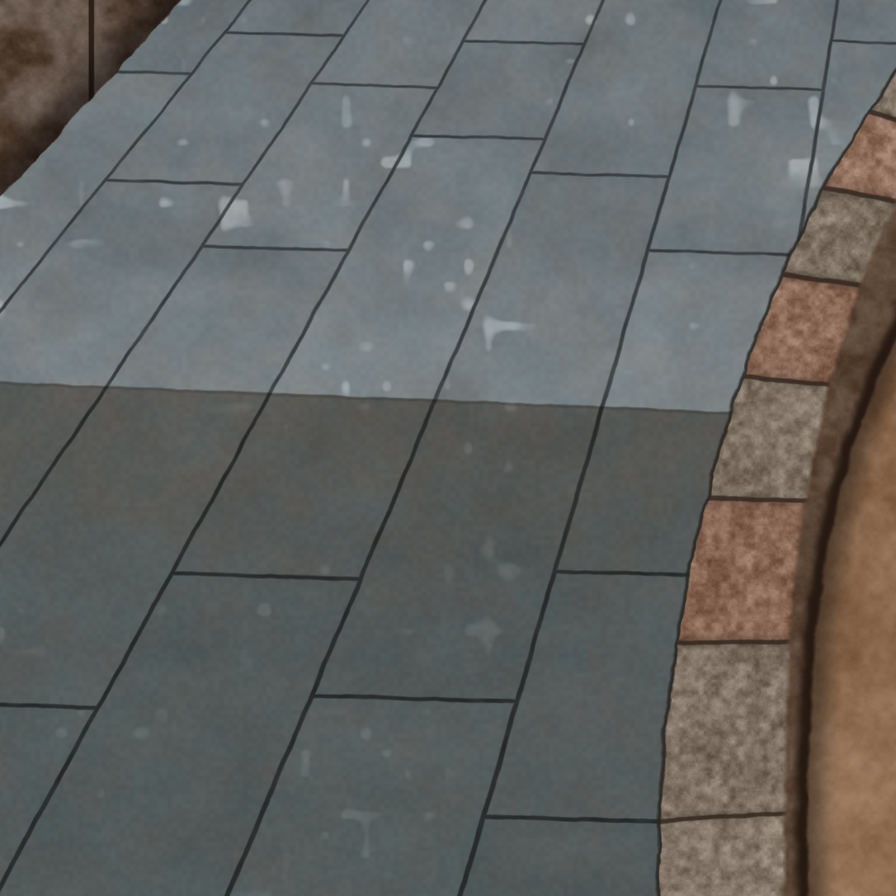
Write a WebGL 1 fragment shader that draws this texture.

```glsl
precision highp float;
uniform vec2 u_resolution;

const float HORIZON = 1.015;
const float NONE = 99.0;

float hash(vec2 p) {
  vec3 q = fract(vec3(p.xyx) * 0.1031);
  q += dot(q, q.yzx + 33.33);
  return fract((q.x + q.y) * q.z);
}

float noise(vec2 p) {
  vec2 i = floor(p), f = fract(p);
  f = f * f * (3.0 - 2.0 * f);
  return mix(mix(hash(i), hash(i + vec2(1.0, 0.0)), f.x),
             mix(hash(i + vec2(0.0, 1.0)), hash(i + 1.0), f.x), f.y);
}

// Layered noise centred on zero
float fbm(vec2 p) {
  float sum = 0.0, amp = 0.5;
  for (int i = 0; i < 4; i++) {
    sum += amp * (noise(p) - 0.5);
    p = p * 2.03 + 17.3;
    amp *= 0.55;
  }
  return sum;
}

float line(float d, float halfWidth, float soft) {
  return 1.0 - smoothstep(halfWidth - soft, halfWidth + soft, abs(d));
}

float depthRow(float y, float start, float spacing) {
  return (start - 1.0 / (y + HORIZON)) / spacing;
}

// Depths of the cross joints in each column of slabs
vec4 crossJoints(float column) {
  if (column < -0.5) return vec4(0.65, NONE, NONE, NONE);
  if (column < 0.5) return vec4(-0.2, 2.83, NONE, NONE);
  if (column < 1.5) return vec4(0.95, 3.93, 9.08, NONE);
  if (column < 2.5) return vec4(0.0, 2.0, 7.95, NONE);
  if (column < 3.5) return vec4(2.7, 9.03, NONE, NONE);
  if (column < 4.5) return vec4(1.0, 4.0, 7.93, 9.95);
  return vec4(0.0, NONE, NONE, NONE);
}

vec3 paving(vec2 p, float soft) {
  vec2 q = p + 0.003 * vec2(fbm(p * 35.0), fbm(p * 35.0 + 40.0));
  float width = 0.131 + 0.129 * q.y;
  float k = (q.x - 0.28 + 0.806 * q.y) / width;
  float column = floor(k), across = fract(k);
  float y = q.y - 0.03 * (across - 0.5) * width;
  float row = depthRow(y, 0.941, 0.0425);
  vec4 joints = crossJoints(column);
  vec4 gaps = abs(joints - row);
  float gap = min(min(gaps.x, gaps.y), min(gaps.z, gaps.w));
  float crossGap = gap * 0.0425 * (y + HORIZON) * (y + HORIZON);
  float longGap = min(across, 1.0 - across) * width * 0.91;

  // Two tones of slab meet along one seam
  float seam = q.y - 0.426 - 0.041 * q.x;
  float dark = smoothstep(-soft, soft, seam);
  float slab = dot(step(joints, vec4(row)), vec4(1.0)) + 7.0 * step(0.0, seam);
  float tone = hash(vec2(column + 11.0, slab + 3.0)) - 0.5;
  vec3 light = vec3(0.435, 0.467, 0.478) + 0.04 * smoothstep(-0.22, 0.0, seam);
  light -= 0.025 * (1.0 - smoothstep(0.0, 0.25, p.y));
  vec3 shade = mix(vec3(0.335, 0.338, 0.325), vec3(0.325, 0.353, 0.352),
                   smoothstep(0.0, 0.3, seam));
  vec3 col = mix(light, shade, dark) + tone * mix(0.045, 0.018, dark);

  // Mottling, colour drift, grain and pale scuffs
  col += fbm(p * vec2(14.0, 18.0)) * mix(0.11, 0.05, dark);
  col += vec3(0.02, -0.005, -0.015) * fbm(p * 30.0 + 9.0) * 2.0;
  col += (noise(p * 190.0) - 0.5) * 0.025;
  col += 0.16 * smoothstep(0.81, 0.95, noise(p * 44.0 + 5.0))
       * smoothstep(0.55, 0.8, noise(p * 9.0)) * (1.0 - 0.6 * dark);

  float joint = max(line(longGap, 0.0017 + 0.0011 * p.y, soft),
                    line(crossGap, 0.0014 + 0.0011 * p.y, soft));
  joint *= 0.78 + 0.22 * noise(p * 60.0);
  col = mix(col, mix(vec3(0.20, 0.22, 0.23), vec3(0.14, 0.15, 0.15), dark), joint);
  return col * (1.0 - 0.12 * line(seam - 0.002, 0.0015, soft));
}

// Alternating pink and grey granite blocks
vec3 curbTop(vec2 p, float across, float soft) {
  float y = p.y + 0.018 * (across - 0.5) * (p.y * 2.0 - 1.3) + 0.004 * fbm(p * 30.0);
  float s = depthRow(y, 0.870, 0.0585);
  float block = floor(s);
  float gap = min(fract(s), 1.0 - fract(s)) * 0.0585 * (y + HORIZON) * (y + HORIZON);
  float pink = (1.0 - mod(block, 2.0)) * step(block, 5.0);
  vec3 col = mix(vec3(0.50, 0.45, 0.395), vec3(0.55, 0.42, 0.35), pink);
  col += 0.05 * (hash(vec2(block + 20.0, 4.0)) - 0.5);
  col += fbm(p * 110.0) * 0.32 + fbm(p * 25.0) * 0.12;
  col *= 0.86 + 0.14 * smoothstep(0.0, 0.012, gap);
  return mix(col, vec3(0.20, 0.15, 0.12), 0.85 * line(gap, 0.0025, soft));
}

vec3 sand(vec2 p, float fromCurb) {
  vec3 col = mix(vec3(0.49, 0.36, 0.26), vec3(0.57, 0.44, 0.33), p.y);
  col += fbm(p * 18.0) * 0.16 + fbm(p * 90.0) * 0.10;
  return col * mix(0.62, 1.0, smoothstep(0.0, 0.035, fromCurb));
}

vec3 wall(vec2 p, float edge, float soft) {
  vec3 col = mix(vec3(0.30, 0.23, 0.18), vec3(0.40, 0.34, 0.30),
                 smoothstep(0.45, 0.75, noise(p * vec2(28.0, 17.0) + 2.0)));
  col += fbm(p * 75.0) * 0.2;
  col = mix(col, vec3(0.17, 0.12, 0.09), line(p.x - 0.102, 0.003, soft));
  return col * mix(0.55, 1.0, smoothstep(0.0, 0.05, edge));
}

void main() {
  vec2 p = gl_FragCoord.xy / u_resolution;
  p.y = 1.0 - p.y;
  float soft = max(0.0013, 1.0 / min(u_resolution.x, u_resolution.y));
  float t = 1.0 - p.y, t3 = t * t * t;
  float rough = 0.008 * fbm(p * 38.0);

  // Curved borders of the curb
  float leftEdge = 0.7357 + 0.2765 * t * t + 0.055 * t3 * t3 + rough;
  float topEdge = 0.875 + 0.27 * t3 + rough;
  float sideEdge = 0.901 + 0.41 * t3 + rough;
  float across = (p.x - leftEdge) / (topEdge - leftEdge);

  vec3 col = paving(p, soft);
  col = mix(col, vec3(0.16, 0.14, 0.12), 0.85 * line(p.x - leftEdge, 0.004, soft * 1.5));
  col = mix(col, curbTop(p, across, soft), smoothstep(-soft, soft, p.x - leftEdge));

  // Shadowed side face with a groove at its foot
  vec3 side = vec3(0.35, 0.27, 0.21) + fbm(p * 65.0) * 0.20;
  side = mix(side, vec3(0.15, 0.10, 0.07), smoothstep(-0.020, -0.006, p.x - sideEdge));
  col = mix(col, side, smoothstep(-0.004, 0.004, p.x - topEdge));
  col = mix(col, sand(p, p.x - sideEdge), smoothstep(-0.003, 0.003, p.x - sideEdge));

  // Wall in the upper corner
  float edge = (1.0 - p.x / 0.202 - p.y / 0.221) * 0.149 + rough;
  col = mix(col, wall(p, edge, soft), smoothstep(-soft, soft, edge));
  gl_FragColor = vec4(clamp(col, 0.0, 1.0), 1.0);
}
```
